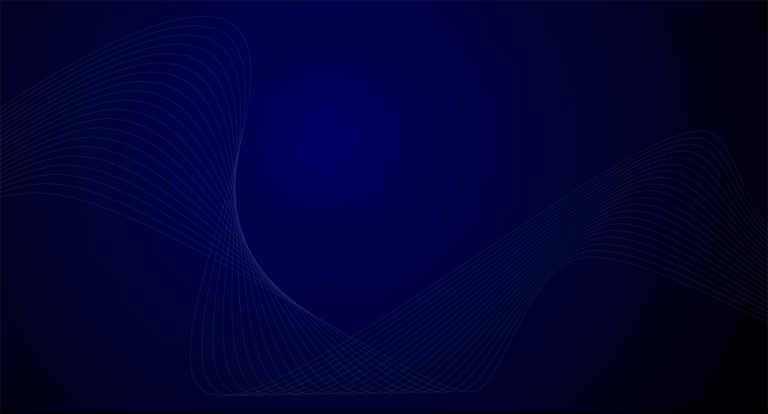
Reproduce this background procedurally as a Shadertoy shader.

```glsl
// Deep blue radial glow crossed by a twisting ribbon of fine pale strands.

const int STRANDS = 20;
const int STEPS = 20;
const vec3 GLOW_BLUE = vec3(0.0, 0.004, 0.39);
const vec3 STRAND_COLOR = vec3(0.72, 0.76, 0.9);
const float STRAND_ALPHA = 0.078;
const float STRAND_WIDTH = 0.0024;

float segmentDistance(vec2 p, vec2 a, vec2 b) {
    vec2 ab = b - a;
    float h = clamp(dot(p - a, ab) / max(dot(ab, ab), 1e-8), 0.0, 1.0);
    return length(p - a - ab * h);
}

vec2 bezier(vec2 a, vec2 b, vec2 c, vec2 d, float t) {
    float s = 1.0 - t;
    return s * s * s * a + 3.0 * s * s * t * b + 3.0 * s * t * t * c + t * t * t * d;
}

// Distance to a cubic curve; points far from its hull are skipped.
float curveDistance(vec2 p, vec2 a, vec2 b, vec2 c, vec2 d, float margin) {
    vec2 low = min(min(a, b), min(c, d)) - margin;
    vec2 high = max(max(a, b), max(c, d)) + margin;
    if (any(lessThan(p, low)) || any(greaterThan(p, high))) return 1.0;
    float nearest = 1.0;
    vec2 from = a;
    for (int i = 1; i <= STEPS; i++) {
        vec2 to = bezier(a, b, c, d, float(i) / float(STEPS));
        nearest = min(nearest, segmentDistance(p, from, to));
        from = to;
    }
    return nearest;
}

// Blends the first edge (xy) into the second edge (zw) of the ribbon.
vec2 across(vec4 edges, float blend, float aspect) {
    return mix(edges.xy, edges.zw, blend) * vec2(aspect, 1.0);
}

// One strand: left rise, fall, right rise, right fall.
float strandDistance(vec2 p, float k, float aspect, float margin) {
    vec2 start  = across(vec4(0.000, 0.739, 0.000, 0.524), k, aspect);
    vec2 rise1  = across(vec4(0.091, 0.848, 0.016, 0.531), k, aspect);
    vec2 rise2  = across(vec4(0.195, 0.961, 0.033, 0.534), k, aspect);
    vec2 crest  = across(vec4(0.267, 0.961, 0.052, 0.534), k, aspect);
    vec2 fall1  = across(vec4(0.450, 0.961, 0.190, 0.534), k, aspect);
    vec2 fall2  = across(vec4(0.141, 0.043, 0.540, 0.053), k, aspect);
    vec2 trough = across(vec4(0.289, 0.043, 0.612, 0.053), k, aspect);
    vec2 climb1 = across(vec4(0.404, 0.043, 0.658, 0.053), k, aspect);
    vec2 climb2 = across(vec4(0.810, 0.684, 0.684, 0.379), k, aspect);
    vec2 summit = across(vec4(0.911, 0.684, 0.768, 0.379), k, aspect);
    vec2 drop1  = across(vec4(0.957, 0.684, 0.833, 0.379), k, aspect);
    vec2 drop2  = across(vec4(0.957, 0.541, 0.924, 0.285), k, aspect);
    vec2 finish = across(vec4(1.000, 0.457, 1.000, 0.222), k, aspect);
    float d = curveDistance(p, start, rise1, rise2, crest, margin);
    d = min(d, curveDistance(p, crest, fall1, fall2, trough, margin));
    d = min(d, curveDistance(p, trough, climb1, climb2, summit, margin));
    return min(d, curveDistance(p, summit, drop1, drop2, finish, margin));
}

// Antialiased coverage of a thin line, dimmed when narrower than a pixel.
float lineCoverage(float d, float width, float pixel) {
    float solid = clamp(0.5 + (0.5 * max(width, pixel) - d) / pixel, 0.0, 1.0);
    return solid * min(1.0, width / pixel);
}

void mainImage(out vec4 fragColor, in vec2 fragCoord) {
    float pixel = 1.0 / iResolution.y;
    float aspect = iResolution.x * pixel;
    vec2 p = fragCoord * pixel;

    // Radial glow
    float radius = length(p - vec2(0.423 * aspect, 0.662));
    vec3 color = GLOW_BLUE * max(0.0, 1.0 - radius / 1.256);

    // Ribbon strands, slightly fainter to the right
    float alpha = STRAND_ALPHA * mix(1.1, 0.85, p.x / aspect);
    for (int i = 0; i < STRANDS; i++) {
        float blend = float(i) / float(STRANDS - 1);
        float d = strandDistance(p, blend, aspect, STRAND_WIDTH + 2.0 * pixel);
        color = mix(color, STRAND_COLOR, alpha * lineCoverage(d, STRAND_WIDTH, pixel));
    }

    // Faint frame and dark lower rim
    float border = min(min(p.x, aspect - p.x), 1.0 - p.y);
    color = mix(color, STRAND_COLOR, 0.1 * lineCoverage(border, STRAND_WIDTH, pixel));
    color *= mix(0.3, 1.0, smoothstep(0.005 - pixel, 0.005 + pixel, p.y));

    fragColor = vec4(color, 1.0);
}
```
